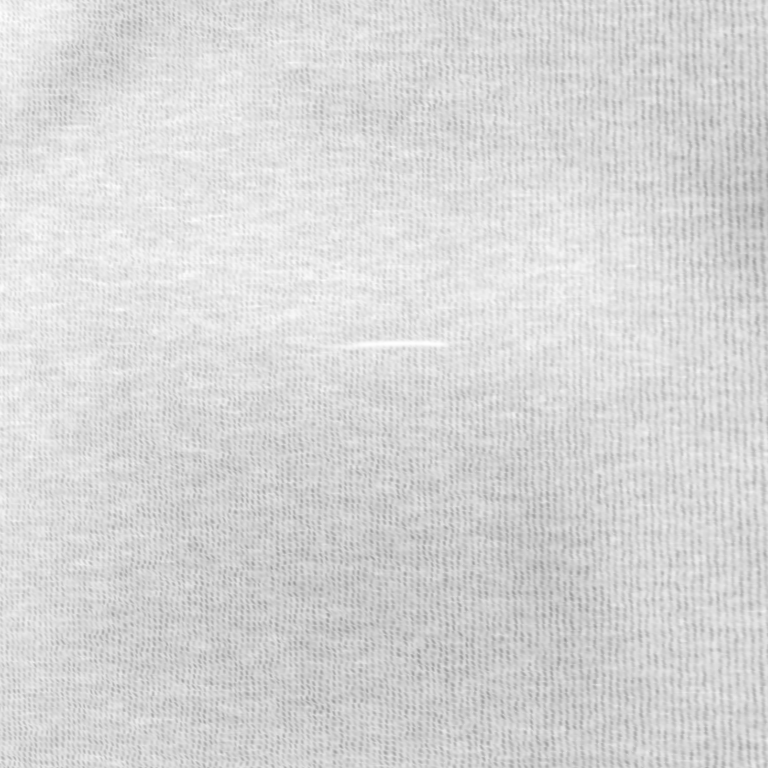
Give the GLSL for this texture, as a Shadertoy shader.

```glsl
// Pale grey jersey knit under soft light, with one white slub thread.
// Broad folds are sums of soft blobs; stitches are short dashes on a warped
// wale and row grid; stretched noise gives the horizontal yarn flecks.

float hash(vec2 p) {
    vec3 q = fract(vec3(p.xyx) * 0.1031);
    q += dot(q, q.yzx + 33.33);
    return fract((q.x + q.y) * q.z);
}

float noise(vec2 p) {
    vec2 i = floor(p), f = fract(p);
    f = f * f * (3.0 - 2.0 * f);
    float low = mix(hash(i), hash(i + vec2(1, 0)), f.x);
    float high = mix(hash(i + vec2(0, 1)), hash(i + vec2(1, 1)), f.x);
    return mix(low, high, f.y);
}

// Soft elliptical patch of light, turned by an angle
float blob(vec2 p, vec2 center, vec2 radius, float angle) {
    float c = cos(angle), s = sin(angle);
    vec2 d = mat2(c, -s, s, c) * (p - center) / radius;
    return exp(-dot(d, d));
}

// Broad light and shade of the draped cloth
float drapeLight(vec2 p) {
    float light = 0.840 + 0.02 * (p.y - 0.5) - 0.02 * p.x;
    light += 0.074 * blob(p, vec2(0.36, 0.66), vec2(0.34, 0.17), -0.15);
    light += 0.050 * blob(p, vec2(0.00, 0.50), vec2(0.14, 0.40), 0.0);
    light += 0.055 * blob(p, vec2(0.76, 0.64), vec2(0.18, 0.13), -0.4);
    light += 0.070 * blob(p, vec2(0.00, 1.00), vec2(0.09, 0.12), 0.0);
    light += 0.040 * blob(p, vec2(0.30, 0.89), vec2(0.20, 0.06), 0.35);
    light += 0.035 * blob(p, vec2(0.90, 0.30), vec2(0.14, 0.22), 0.0);
    light -= 0.070 * blob(p, vec2(0.10, 0.90), vec2(0.16, 0.045), 0.75);
    light -= 0.035 * blob(p, vec2(0.47, 0.86), vec2(0.16, 0.05), -0.25);
    light -= 0.090 * blob(p, vec2(1.02, 0.74), vec2(0.10, 0.11), -0.4);
    light -= 0.055 * blob(p, vec2(0.45, 0.22), vec2(0.36, 0.22), 0.0);
    light -= 0.030 * blob(p, vec2(0.72, 0.25), vec2(0.05, 0.16), 0.35);
    return light + 0.015 * (noise(p * 7.0) - 0.5);
}

// Dark gaps between the stitches: ribs at the right, loose dashes at the left
float stitchGap(vec2 p, float rib) {
    float wale = 142.0 * p.x - 25.0 * p.x * p.x + 4.0 * p.y * (p.x - 0.3);
    wale += 0.8 * noise(p * vec2(5.0, 4.0));
    wale += mix(0.55, 0.3, rib) * noise(p * vec2(70.0, 100.0));
    float row = 140.0 * p.y + 4.0 * p.x * (1.0 - p.x) + 1.2 * noise(p * 14.0);
    row += 0.7 * hash(vec2(floor(wale + 0.5), 7.0));
    float slant = mix(0.34, 0.12, rib) * (fract(row) - 0.5);
    float groove = pow(0.5 + 0.5 * cos(6.2832 * (wale + slant)), 1.3);
    float dash = sin(3.1416 * fract(row));
    float strength = 0.3 + 1.3 * noise(p * vec2(110.0, 150.0));
    return groove * mix(dash, 1.0, 0.25 + 0.45 * rib) * strength;
}

// Short light and dark yarn flecks running across the cloth
float yarnFlecks(vec2 p) {
    float y = p.y + 0.004 * sin(5.0 * p.x);
    float coarse = noise(vec2(p.x * 20.0, y * 120.0)) - 0.5;
    float fine = noise(vec2(p.x * 55.0 + 9.0, y * 220.0)) - 0.5;
    float bright = smoothstep(0.75, 1.0, noise(vec2(p.x * 45.0 + 50.0, y * 180.0)));
    return 0.032 * coarse + 0.052 * fine + 0.035 * bright;
}

// Tapered white thread: a bright main length and a faint left tail
float slubThread(vec2 p) {
    float y = p.y - 0.553 + 0.6 * (p.x - 0.53) * (p.x - 0.53);
    float body = smoothstep(0.43, 0.48, p.x) * (1.0 - smoothstep(0.57, 0.60, p.x));
    float tail = smoothstep(0.39, 0.42, p.x) * (1.0 - smoothstep(0.43, 0.47, p.x));
    float width = 0.0025 + 0.0022 * body;
    float thread = exp(-y * y / (width * width));
    float tailY = p.y - 0.549;
    return body * thread + 0.5 * tail * exp(-tailY * tailY / 0.000007);
}

void mainImage(out vec4 fragColor, in vec2 fragCoord) {
    vec2 p = fragCoord / iResolution.xy;
    float light = drapeLight(p);
    float rib = smoothstep(0.35, 0.95, p.x + 0.12 * (p.y - 0.5));

    // Stitches fade where the cloth is brightly lit
    float depth = mix(0.115, 0.112, rib) * mix(1.15, 0.60, smoothstep(0.78, 0.92, light));
    float gray = light + depth * (0.34 - stitchGap(p, rib));

    // Yarn variation and fuzzy grain
    gray += yarnFlecks(p);
    gray += 0.045 * (noise(p * vec2(230.0, 240.0) + 31.0) - 0.5);

    gray = mix(gray, 1.0, 0.95 * slubThread(p));
    fragColor = vec4(vec3(clamp(gray, 0.0, 1.0)), 1.0);
}
```
